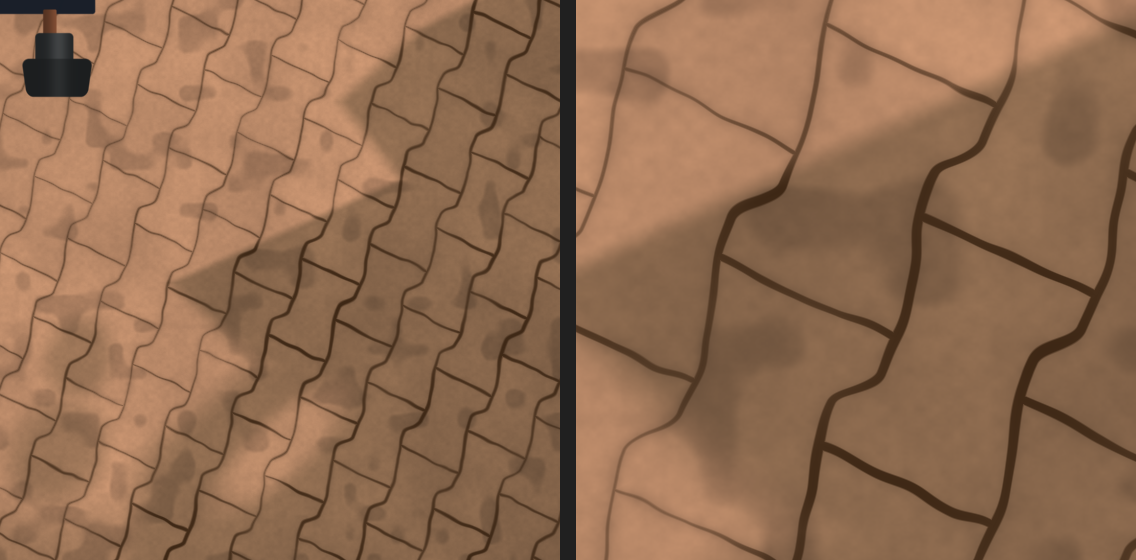
Left: the whole. Right: its middle third, enlarged.
This texture is drawn by a WebGL 2 fragment shader. Its source:

```glsl
#version 300 es
precision highp float;
// Slanted interlocking clay pavers with worn joints, dappled shade and a dark furniture foot.
uniform vec2 u_resolution;
out vec4 outColor;

const vec3 SUNLIT = vec3(0.76, 0.56, 0.425);
const vec3 SHADED = vec3(0.565, 0.427, 0.315);
const vec3 CREVICE = vec3(0.22, 0.135, 0.065);
const vec3 METAL = vec3(0.13, 0.14, 0.145);
const vec3 COPPER = vec3(0.40, 0.24, 0.16);
const vec2 ACROSS = vec2(0.0892, -0.0430);  // step to the next column
const vec2 ALONG = vec2(0.0618, 0.1380);    // step to the next paver in a column
const vec2 CORNER = vec2(0.176, 0.212);     // one paver corner
const vec2 SHADE_EDGE[8] = vec2[8](
  vec2(0.20, 0.0), vec2(0.27, 0.20), vec2(0.456, 0.35), vec2(0.306, 0.495),
  vec2(0.716, 0.68), vec2(0.605, 0.818), vec2(0.75, 0.948), vec2(0.85, 1.0));

float hash(vec2 p) {
  return fract(sin(dot(p, vec2(127.1, 311.7))) * 43758.5453);
}

float noise(vec2 p) {
  vec2 i = floor(p), f = fract(p);
  f = f * f * (3.0 - 2.0 * f);
  return mix(mix(hash(i), hash(i + vec2(1, 0)), f.x),
             mix(hash(i + vec2(0, 1)), hash(i + vec2(1, 1)), f.x), f.y);
}

float fbm(vec2 p) {
  float sum = 0.0, gain = 0.5;
  for (int i = 0; i < 4; i++) {
    sum += gain * noise(p);
    p = p * 2.03 + 17.3;
    gain *= 0.5;
  }
  return sum;
}

// Sideways swing of a long joint: a quick jog, then a slow return.
float jog(float v) {
  float s = fract(v - 0.16);
  return 0.10 * (2.0 * (smoothstep(0.0, 0.2, s) - smoothstep(0.36, 1.0, s)) - 1.0);
}

// x, y: distances to the long and short joints; z, w: paver index.
vec4 pavers(vec2 p) {
  vec2 q = inverse(mat2(ACROSS, ALONG)) * (p - CORNER);
  q += 0.035 * (vec2(noise(p * 45.0), noise(p * 45.0 + 31.0)) - 0.5);
  q.x -= 0.06;
  float k = floor(q.x + 0.5), t = q.y - 0.5 * k;
  float side = q.x - k - jog(t);
  float slope = (jog(t + 0.01) - jog(t - 0.01)) / 0.02 * length(ACROSS) / length(ALONG);
  float column = side < 0.0 ? k - 1.0 : k;
  float row = q.y - 0.5 * column;
  float longJoint = abs(side) * length(ACROSS) / sqrt(1.0 + slope * slope);
  float shortJoint = abs(fract(row + 0.5) - 0.5) * length(ALONG);
  return vec4(longJoint, shortJoint, column, floor(row + 0.5 * step(1.0, 0.0)));
}

float softSpot(vec2 p, vec2 center, vec2 radius, float angle) {
  float c = cos(angle), s = sin(angle);
  vec2 d = mat2(c, -s, s, c) * (p - center) / radius;
  return 1.0 - smoothstep(0.5, 1.3, length(d));
}

float shade(vec2 p) {
  float edge = SHADE_EDGE[0].x;
  for (int i = 0; i < 7; i++) {
    vec2 a = SHADE_EDGE[i], b = SHADE_EDGE[i + 1];
    if (p.y >= a.y) edge = mix(a.x, b.x, clamp((p.y - a.y) / (b.y - a.y), 0.0, 1.0));
  }
  float blur = mix(0.06, 0.022, smoothstep(0.3, 0.5, p.y));
  float s = smoothstep(-blur, blur, p.x - edge);
  s *= 1.0 - 0.8 * softSpot(p, vec2(0.50, 0.20), vec2(0.16, 0.055), 0.75);
  s = max(s, 0.75 * softSpot(p, vec2(0.14, 0.36), vec2(0.065, 0.08), -0.3));
  s = max(s, 0.75 * softSpot(p, vec2(0.10, 0.19), vec2(0.09, 0.11), -0.5));
  return max(s, 0.65 * (1.0 - smoothstep(0.0, 0.16, p.y)));
}

float box(vec2 p, vec2 center, vec2 halfSize, float radius) {
  vec2 d = abs(p - center) - halfSize + radius;
  return length(max(d, 0.0)) + min(max(d.x, d.y), 0.0) - radius;
}

vec3 cover(vec3 base, vec3 paint, float dist, float px) {
  return mix(base, paint, 1.0 - smoothstep(-px, px, dist));
}

// Hanging foot: rail, copper pin, collar and tapered cup.
vec3 furnitureFoot(vec3 base, vec2 p, float px) {
  float gloss = exp(-pow((p.x - 0.105) / 0.016, 2.0));
  base = cover(base, vec3(0.10, 0.12, 0.16), box(p, vec2(0.07, 1.0), vec2(0.10, 0.025), 0.005), px);
  base = cover(base, COPPER * (0.8 + 0.5 * gloss), box(p, vec2(0.089, 0.955), vec2(0.012, 0.028), 0.003), px);
  base = cover(base, METAL + 0.12 * gloss, box(p, vec2(0.097, 0.913), vec2(0.034, 0.028), 0.008), px);
  vec2 cup = p - vec2(0.102, 0.861);
  cup.x /= 0.92 + 2.2 * cup.y;
  return cover(base, METAL * 0.85 + 0.06 * gloss, box(cup, vec2(0.0), vec2(0.064, 0.034), 0.014), px);
}

void main() {
  vec2 p = gl_FragCoord.xy / u_resolution;
  float px = 1.0 / min(u_resolution.x, u_resolution.y);
  vec4 tile = pavers(p);
  float dark = shade(p);

  // Clay surface: tone per paver, stains and fine grain.
  vec3 color = mix(SUNLIT, SHADED, dark);
  color *= 0.97 + 0.06 * hash(tile.zw);
  color *= 0.90 + 0.20 * fbm(p * 9.0);
  color *= 0.95 + 0.10 * fbm(p * 130.0);
  color *= 1.0 - 0.14 * smoothstep(0.68, 0.85, noise(p * 24.0 + 5.0));
  color *= 1.0 - 0.07 * smoothstep(0.4, 1.0, p.x) * (1.0 - p.y);

  // Joints: thin and pale in sun, wider and darker in shade.
  float wear = noise(p * 13.0 + 40.0);
  float width = mix(0.0010, 0.0022, dark) * (0.65 + 0.8 * wear);
  float dist = min(tile.x, tile.y * 1.15);
  float line = 1.0 - smoothstep(width - px, width + 1.5 * px, dist);
  float depth = mix(0.50, 0.82, dark) * (0.55 + 0.6 * wear);
  color *= 1.0 - 0.16 * exp(-dist / 0.004);
  color = mix(color, CREVICE, clamp(line * depth, 0.0, 1.0));

  outColor = vec4(furnitureFoot(color, p, px), 1.0);
}
```
